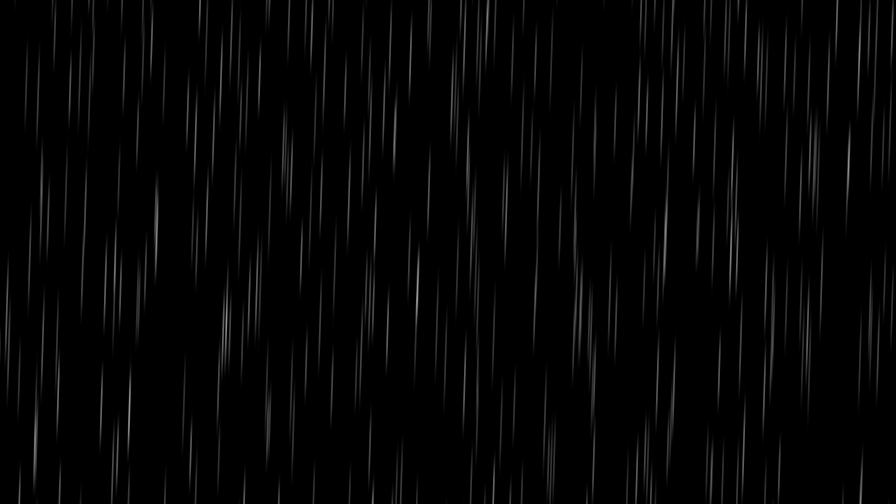
Give the GLSL for this texture, as a Shadertoy shader.

```glsl
// Thin grey rain streaks falling over black, leaning slightly to the right at the top.
// Several jittered cell grids are summed; each cell holds at most one streak,
// drawn with exact pixel coverage across and a soft taper along its length.

vec4 hash4(vec2 cell, float seed) {
    vec4 p = fract(vec4(cell.xyx, seed) * vec4(0.1031, 0.1030, 0.0973, 0.1099) + 0.137 * seed);
    p += dot(p, p.wzxy + 33.33);
    return fract((p.xxyz + p.yzzw) * p.zywx);
}

// Share of a pixel covered by a vertical line of the given width
float lineCoverage(float dist, float width, float pixel) {
    return clamp((0.5 * (width + pixel) - abs(dist)) / pixel, 0.0, min(1.0, width / pixel));
}

float streakLayer(vec2 pos, float seed, float pixel) {
    vec2 cellSize = vec2(0.09, 0.45);

    // Shift each grid sideways and each of its columns up or down
    pos.x += 0.0371 * seed;
    float column = floor(pos.x / cellSize.x);
    pos.y += cellSize.y * hash4(vec2(column, 71.0), seed).x;
    vec2 cell = vec2(column, floor(pos.y / cellSize.y));
    vec2 local = pos - cell * cellSize;

    // Random place, length and brightness of the streak
    vec4 rnd = hash4(cell + 17.0, seed);
    vec4 look = hash4(cell + 53.0, seed + 11.0);
    float halfLength = mix(0.088, 0.132, look.x);
    float centerX = cellSize.x * mix(0.06, 0.94, rnd.x);
    float centerY = mix(halfLength, cellSize.y - halfLength, rnd.y);
    float present = step(rnd.z, 0.76);
    float brightness = mix(0.19, 0.40, look.y * look.y);

    float along = (local.y - centerY) / halfLength;
    float taper = smoothstep(0.0, 0.8, 1.0 - abs(along));
    float across = lineCoverage(local.x - centerX, 0.0033, pixel);
    return present * brightness * taper * across;
}

void mainImage(out vec4 fragColor, in vec2 fragCoord) {
    float pixel = 1.0 / iResolution.y;
    vec2 pos = fragCoord * pixel;

    // Lean of the rain
    pos.x -= 0.03 * pos.y;

    float light = 0.0;
    for (int i = 1; i <= 8; i++) {
        light += streakLayer(pos, float(i), pixel);
    }
    fragColor = vec4(vec3(min(light, 0.6)), 1.0);
}
```
